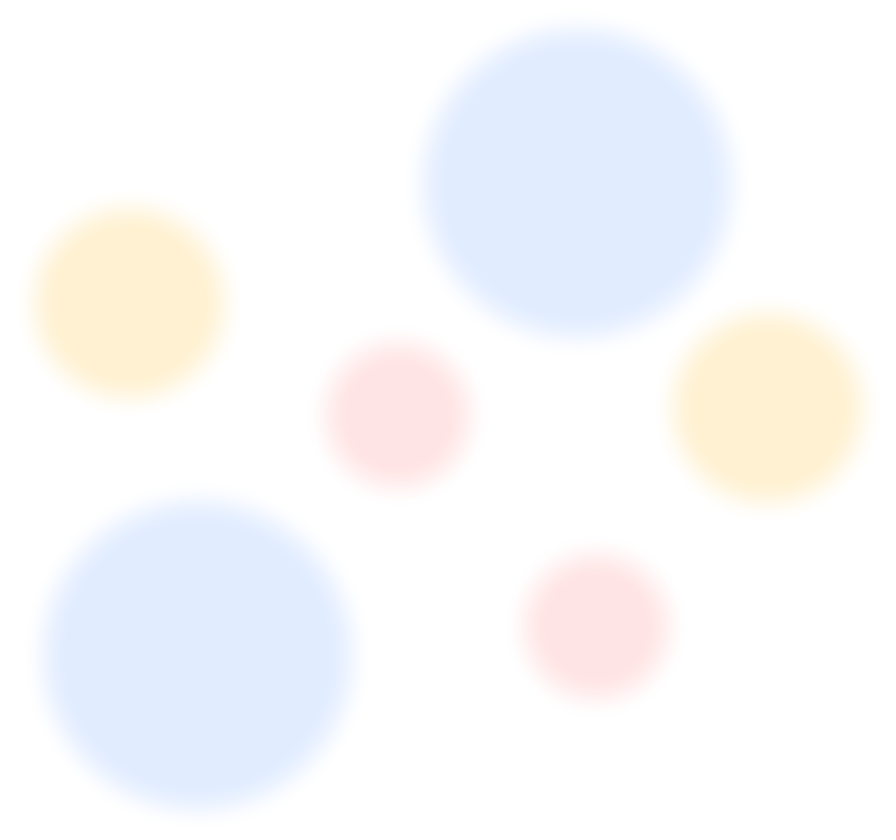
Reproduce this background procedurally as a Shadertoy shader.

```glsl
// Six soft pastel discs, a pair each of blue, yellow and red, on white.
// Each disc is a circle distance turned into coverage by a smooth falloff,
// then blended over the page colour in one loop.

const vec3 PAGE   = vec3(1.0);
const vec3 BLUE   = vec3(0.882, 0.926, 0.998);
const vec3 YELLOW = vec3(1.0, 0.945, 0.818);
const vec3 RED    = vec3(0.998, 0.893, 0.893);

const float ASPECT = 16.0 / 15.0;   // design width over height
const float BLUR   = 0.028;         // half width of the soft rim

// Signed distance to a circle
float circleDistance(vec2 p, vec2 center, float radius) {
    return length(p - center) - radius;
}

// Coverage: 1 inside, 0 outside, smooth across the rim
float softFill(float dist, float blur) {
    return 1.0 - smoothstep(-blur, blur, dist);
}

vec3 blendDisc(vec3 base, vec3 tint, vec2 p, vec2 center, float radius) {
    return mix(base, tint, softFill(circleDistance(p, center, radius), BLUR));
}

void mainImage(out vec4 fragColor, in vec2 fragCoord) {
    // Canvas units: height 1, width ASPECT
    vec2 p = fragCoord / iResolution.xy * vec2(ASPECT, 1.0);

    // One tint and radius per pair; xy and zw are the two centers
    vec3 tints[3] = vec3[3](BLUE, YELLOW, RED);
    float radii[3] = float[3](0.182, 0.111, 0.084);
    vec4 centers[3] = vec4[3](
        vec4(0.6875, 0.782, 0.235, 0.220),
        vec4(0.154, 0.639, 0.914, 0.514),
        vec4(0.4736, 0.5055, 0.710, 0.254));

    vec3 color = PAGE;
    for (int i = 0; i < 3; i++) {
        color = blendDisc(color, tints[i], p, centers[i].xy, radii[i]);
        color = blendDisc(color, tints[i], p, centers[i].zw, radii[i]);
    }
    fragColor = vec4(color, 1.0);
}
```
